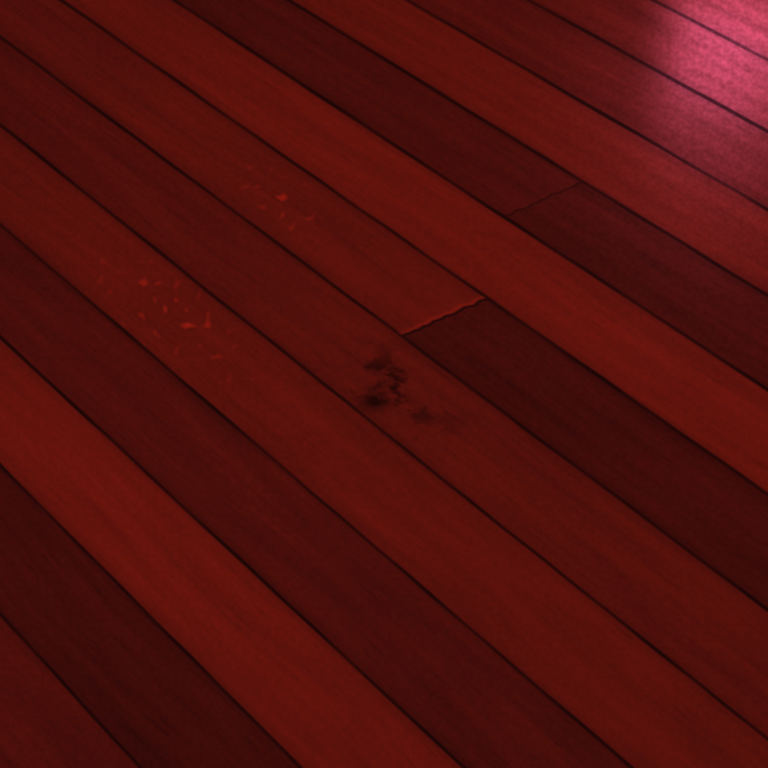
Write a Shadertoy shader that draws this texture.

```glsl
#define VANISH vec2(-2.146, -1.555) // where the seams converge, y down
#define FIRST_SLOPE 0.519           // slope of seam zero
#define SPREAD 35.12                // planks per unit of slope
#define FORESHORTEN 1.462           // widening toward the viewer
#define SEAM_WIDTH 0.0014           // half width
#define GRAIN 0.19
#define SPECKLE 0.11
#define DARK_WOOD vec3(0.205, 0.040, 0.034)
#define LIGHT_WOOD vec3(0.412, 0.080, 0.050)
#define SEAM_COLOR vec3(0.105, 0.022, 0.022)
#define SHEEN_COLOR vec3(0.42, 0.20, 0.32)

// Relative lightness of the planks, from the far corner to the near one
const float TONES[13] = float[13](0.60, 0.55, 0.50, 0.74, 0.34, 0.84,
    0.70, 0.58, 0.72, 0.40, 0.86, 0.22, 0.50);

vec2 gradientAt(vec2 cell) {
    float h = fract(sin(dot(cell, vec2(127.1, 311.7))) * 43758.55);
    return vec2(cos(6.2832 * h), sin(6.2832 * h));
}

// Gradient noise, about -0.7 to 0.7
float noise(vec2 p) {
    vec2 i = floor(p), f = p - i;
    vec2 w = f * f * f * (f * (f * 6.0 - 15.0) + 10.0);
    vec2 e = vec2(1.0, 0.0);
    float low = mix(dot(gradientAt(i), f), dot(gradientAt(i + e.xy), f - e.xy), w.x);
    float high = mix(dot(gradientAt(i + e.yx), f - e.yx), dot(gradientAt(i + e.xx), f - e.xx), w.x);
    return mix(low, high, w.y);
}

float fbm(vec2 p) {
    float sum = 0.0, amp = 1.0;
    for (int i = 0; i < 4; i++) {
        sum += amp * noise(p);
        p = p * 2.03 + 17.3;
        amp *= 0.55;
    }
    return sum;
}

// Soft spot in plank space: x runs along the boards, y across them
float spot(vec2 q, vec2 center, vec2 size) {
    vec2 d = (q - center) / size;
    return exp(-dot(d, d));
}

float lineMask(float dist, float halfWidth, float px) {
    return 1.0 - smoothstep(halfWidth - px, halfWidth + px + 0.0012, dist);
}

void mainImage(out vec4 fragColor, in vec2 fragCoord) {
    vec2 uv = fragCoord / iResolution.xy;
    vec2 p = vec2(uv.x, 1.0 - uv.y);
    float px = 0.7 / iResolution.y;

    // Perspective: the slope toward the vanishing point gives the plank number
    vec2 ray = p - VANISH;
    float slope = ray.y / ray.x;
    float d = slope - FIRST_SLOPE;
    float squeeze = 1.0 + FORESHORTEN * d;
    float across = SPREAD * d / squeeze;
    float rate = SPREAD / (squeeze * squeeze) * length(vec2(slope, 1.0)) / ray.x;
    across += 0.0010 * rate * noise(p * 13.0);
    float along = p.y + 0.45 * p.x;
    float id = floor(across);
    float f = across - id;
    vec2 q = vec2(along, across);

    // Two boards end inside the view
    float jointAt = 0.434 + 0.048 * id;
    float hasJoint = 1.0 - step(0.5, abs(abs(id - 4.0) - 1.0));
    float past = along - jointAt + 0.004 * noise(vec2(across * 9.0, id));
    float nextBoard = hasJoint * smoothstep(-px, px, past);

    // Tone of each board
    float tone = TONES[int(clamp(id + 1.0, 0.0, 12.0))];
    tone = mix(tone, id > 4.0 ? 0.20 : 0.26, nextBoard);

    // Grain, pores and fine speckle
    vec2 shift = vec2(id * 7.31 + nextBoard * 3.7, id * 3.17);
    float bend = 0.35 * noise(q * vec2(4.0, 1.2) + shift);
    float grain = fbm(vec2(along * 4.0, across * 4.5 + bend) + shift);
    float streak = noise(vec2(along * 9.0, across * 19.0 + bend * 6.0) + shift);
    float fine = noise(p * 190.0) + 0.7 * noise(p * 97.0 + 5.0);
    float pores = smoothstep(0.25, 0.6, noise(vec2(along * 14.0, across * 30.0 + bend * 8.0) - shift));
    tone += GRAIN * grain + 0.07 * streak + SPECKLE * fine - 0.13 * pores;

    // Dimmer toward the corner at upper left and the lower edge
    tone -= 0.20 * smoothstep(0.6, 0.0, length(p)) + 0.10 * smoothstep(0.72, 1.0, p.y);
    vec3 color = mix(DARK_WOOD, LIGHT_WOOD, clamp(tone, -0.15, 1.2));

    // Knot with ragged figure, then small reddish scars
    float knot = spot(q, vec2(0.735, 6.55), vec2(0.065, 0.36));
    float figure = smoothstep(0.0, 0.5, fbm(p * vec2(19.0, 30.0) + 4.0));
    color *= 1.0 - 0.62 * knot * figure;
    color *= 1.0 - 0.45 * spot(q, vec2(0.745, 6.82), vec2(0.013, 0.10));
    float scarred = spot(q, vec2(0.51, 7.5), vec2(0.10, 0.38))
        + spot(q, vec2(0.43, 5.55), vec2(0.06, 0.30));
    color += vec3(0.20, 0.03, 0.01) * scarred * smoothstep(0.22, 0.6, noise(p * 72.0));

    // Seams with a soft shadow, and the board ends
    float seamDist = min(f, 1.0 - f) / rate;
    float wear = 0.75 + 0.5 * noise(vec2(along * 11.0, floor(across + 0.5) * 5.3));
    float seam = lineMask(seamDist, SEAM_WIDTH * (0.7 + 0.5 * wear), px) * wear;
    float joint = hasJoint * lineMask(abs(past) / 1.1, 0.0009, px) * (0.45 + 0.2 * (id - 3.0));
    color *= 1.0 - 0.20 * exp(-seamDist / 0.006);
    color = mix(color, SEAM_COLOR, clamp(max(seam, joint), 0.0, 0.9));
    color += vec3(0.10, 0.02, 0.01) * hasJoint * exp(-abs(past + 0.005) / 0.002) * step(4.0, id);

    // Window sheen: a bright core with a firm left side and a wide halo
    float ripple = 1.0 + 0.20 * fine + 0.20 * grain;
    float core = spot(p, vec2(0.95, 0.055), vec2(0.13, 0.115))
        * smoothstep(0.82, 0.91, p.x + 0.12 * p.y);
    float halo = spot(p, vec2(0.96, 0.13), vec2(0.17, 0.20));
    color += SHEEN_COLOR * ripple * (0.85 * core + 0.32 * halo) * (1.0 - 0.55 * seam);
    fragColor = vec4(clamp(color, 0.0, 1.0), 1.0);
}
```
